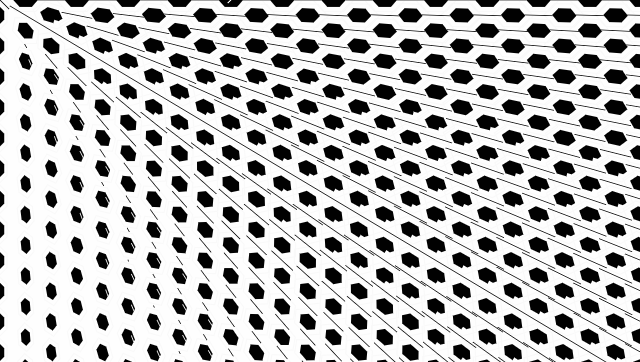
Give the GLSL for this pattern, as a WebGL 1 fragment shader.

```glsl
precision highp float;
uniform vec2 u_resolution;

float hash(vec2 cell) {
  return fract(sin(dot(cell, vec2(41.3, 289.1))) * 4375.5);
}

// Stretched hexagon with its tips on the x axis
float hexagon(vec2 p, vec2 size) {
  p = abs(p);
  vec2 slope = vec2(1.0 / size.x, 0.5 / size.y);
  return max(p.y - size.y, (dot(p, slope) - 1.0) / length(slope));
}

float box(vec2 p, vec2 halfSize) {
  vec2 q = abs(p) - halfSize;
  return length(max(q, 0.0)) + min(max(q.x, q.y), 0.0);
}

float band(float x, float low, float high) {
  return step(low, x) * step(x, high);
}

void main() {
  // Column pitch is one unit, measured from the upper left corner
  float pixel = 24.95 / u_resolution.x;
  vec2 pos = vec2(gl_FragCoord.x, u_resolution.y - gl_FragCoord.y) * pixel;
  vec2 pitch = vec2(1.0, 0.5975);
  vec2 nearest = floor(pos / pitch + 0.5);
  float ink = 0.0;

  for (int j = -1; j <= 1; j++) {
    for (int i = -1; i <= 1; i++) {
      vec2 cell = nearest + vec2(float(i), float(j));
      vec2 site = cell * pitch;

      // Local axes: along and across the ray from the corner
      vec2 ray = normalize(max(site, vec2(0.001)));
      float angle = atan(ray.y, ray.x);
      vec2 offset = pos - site;
      vec2 local = vec2(dot(offset, ray), dot(offset, vec2(-ray.y, ray.x)));
      float shade;

      if (mod(cell.x + cell.y, 2.0) > 0.5) {
        // Hexagons shrink as the ray turns downward
        float turn = angle / 1.5708;
        vec2 size = vec2(mix(0.48, 0.33, turn), mix(0.27, 0.165, turn * turn));
        float d = hexagon(local, size);

        // Small stepped corner on the diagonal rays
        if (band(angle, 0.24, 0.66) > 0.5) {
          vec2 corner = local - size * vec2(0.36, 0.5);
          d = max(d, min(corner.x, corner.y));
        }
        // Thin slit on the steep rays
        if (band(angle, 0.98, 1.25) > 0.5) {
          d = max(d, -box(local - size * vec2(0.5, -0.65), vec2(0.2, 0.016)));
        }
        // Rare scratch
        if (hash(cell) > 0.99) {
          d = max(d, -box(vec2(offset.x + offset.y, offset.x - offset.y), vec2(0.03, 0.25)));
        }
        shade = clamp(0.5 - d / pixel, 0.0, 1.0);

        // Faint cell outline
        float outline = abs(hexagon(local, size * 1.65));
        shade = max(shade, 0.02 * clamp(1.0 - outline / pixel, 0.0, 1.0));
      } else {
        // Radial dash in the gap, vanishing on steep rays
        float reach = mix(0.6, 0.72, smoothstep(0.15, 0.5, angle));
        reach *= 1.0 - smoothstep(0.55, 1.2, angle);
        float d = box(local, vec2(reach, 0.014));
        shade = clamp(0.5 - d / pixel, 0.0, 1.0) * step(0.03, reach);
      }
      ink = max(ink, shade);
    }
  }
  gl_FragColor = vec4(vec3(mix(0.995, 0.005, ink)), 1.0);
}
```
